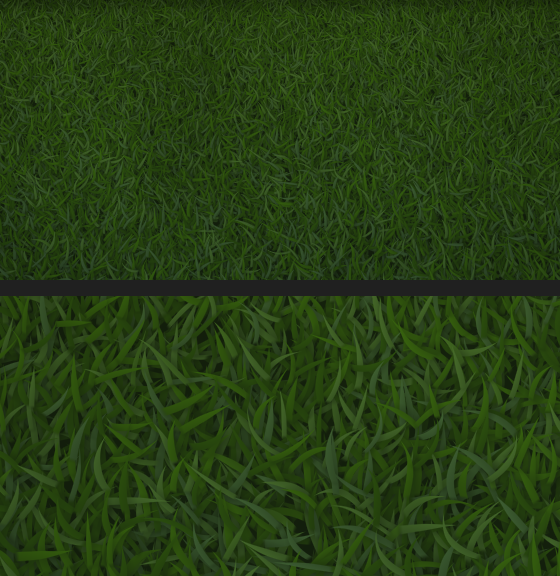
Top: the whole. Bottom: its middle third, enlarged.
A WebGL 1 fragment shader for this texture:

```glsl
precision highp float;
// A dim lawn seen at a slant: many layers of thin curved grass blades.
// Each layer scatters one blade per cell of a perspective grid and is painted
// over the layer below, with soft shadows, clumped leaning and broad patches.
uniform vec2 u_resolution;

const int LAYERS = 21;
const float CELL = 0.064;         // grid spacing at the lower edge
const float HALF_WIDTH = 0.0047;  // blade half width at the lower edge
const float RECEDE = 0.42;        // loss of size from bottom to top

const vec3 SOIL = vec3(0.08, 0.13, 0.05);
const vec3 MID = vec3(0.14, 0.25, 0.05);
const vec3 LEAF = vec3(0.17, 0.30, 0.05);
const vec3 LIGHT = vec3(0.21, 0.32, 0.13);
const vec3 PALE = vec3(0.19, 0.29, 0.15);

vec4 hash4(vec3 p) {
  vec4 q = fract(p.xyzx * vec4(0.1031, 0.1030, 0.0973, 0.1099));
  q += dot(q, q.wzxy + 33.33);
  return fract((q.xxyz + q.yzzw) * q.zywx);
}

float valueNoise(vec2 p, float seed) {
  vec2 i = floor(p);
  vec2 f = fract(p);
  f = f * f * (3.0 - 2.0 * f);
  float a = hash4(vec3(i, seed)).x;
  float b = hash4(vec3(i + vec2(1.0, 0.0), seed)).x;
  float c = hash4(vec3(i + vec2(0.0, 1.0), seed)).x;
  float d = hash4(vec3(i + 1.0, seed)).x;
  return mix(mix(a, b, f.x), mix(c, d, f.x), f.y);
}

// Perspective: even field coordinates to and from the screen.
vec2 toField(vec2 p) {
  float s = 1.0 - RECEDE * p.y;
  return vec2(p.x / s, -log(s) / RECEDE);
}

vec2 toScreen(vec2 f) {
  float s = exp(-RECEDE * f.y);
  return vec2(f.x * s, (1.0 - s) / RECEDE);
}

// Position in blade space: x is across, y runs from -1 (root) to 1 (tip).
vec2 bladeSpace(vec2 p, float angle, float halfLength, float bend) {
  float c = cos(angle);
  float s = sin(angle);
  vec2 q = vec2(c * p.x - s * p.y, s * p.x + c * p.y);
  q.y /= halfLength;
  q.x -= bend * halfLength * (q.y * q.y - 0.33);
  return q;
}

float bladeCover(vec2 q, float halfWidth, float blur) {
  float taper = smoothstep(1.15, -0.3, q.y);
  float ends = smoothstep(1.0, 0.8, abs(q.y));
  return ends * clamp((halfWidth * taper - abs(q.x)) / blur + 0.5, 0.0, 1.0);
}

vec3 bladeTint(float pick, float height) {
  float coolShare = mix(0.20, 0.10, height);
  vec3 tint = mix(MID, LEAF, smoothstep(0.22, 0.32, pick));
  tint = mix(tint, LIGHT, smoothstep(0.58, 0.66, pick));
  return mix(tint, PALE, step(1.0 - coolShare, pick));
}

vec3 paintLayer(vec3 below, vec2 p, float layer, float lean, float pixel) {
  float depth = layer / float(LAYERS - 1);
  vec2 offset = hash4(vec3(layer, 7.0, 3.0)).xy;
  vec2 home = floor(toField(p) / CELL + offset);
  vec3 color = below;
  for (int j = 1; j >= -1; j--) {
    for (int i = -1; i <= 1; i++) {
      vec2 id = home + vec2(float(i), float(j));
      vec4 r = hash4(vec3(id, layer + 11.0));
      vec4 v = hash4(vec3(id, layer + 67.0));
      vec2 center = toScreen((id + r.xy - offset) * CELL);
      float size = 1.0 - RECEDE * center.y;
      float angle = (r.z + r.w - 1.0) * 1.65 + lean;
      float halfLength = CELL * size * mix(0.46, 0.8, v.x);
      float halfWidth = HALF_WIDTH * size * mix(0.75, 1.25, v.y);
      vec2 q = bladeSpace(p - center, angle, halfLength, (v.z - 0.5) * 0.7);

      // Soft shadow to the lower right, then the blade with a lit side.
      vec2 shift = vec2(-0.5 * halfWidth, 0.06);
      float shadow = bladeCover(q + shift, halfWidth * 2.0, halfWidth * 2.5);
      color = mix(color, SOIL * 0.9, 0.22 * shadow);
      float side = clamp(-q.x / halfWidth, -1.0, 1.0);
      float lit = mix(0.42, 1.18, depth) * (0.96 + 0.16 * q.y + 0.08 * side);
      vec3 tint = mix(SOIL, bladeTint(v.w, center.y), lit);
      color = mix(color, tint, bladeCover(q, halfWidth, pixel * 1.15));
    }
  }
  return color;
}

void main() {
  vec2 p = gl_FragCoord.xy / u_resolution.y;
  p.x -= 0.5 * u_resolution.x / u_resolution.y;
  float pixel = 1.0 / u_resolution.y;
  float lean = (valueNoise(toField(p) * 6.0, 5.0) - 0.5) * 0.8;

  vec3 color = SOIL * 0.85;
  for (int k = 0; k < LAYERS; k++) {
    color = paintLayer(color, p, float(k), lean, pixel);
  }

  // Broad patches, warmer far grass, darker far edge and corners.
  float patches = valueNoise(p * 2.6, 21.0) * 0.6 + valueNoise(p * 7.0, 22.0) * 0.4;
  color *= 0.90 + 0.24 * patches;
  color *= mix(vec3(0.97, 0.99, 1.08), vec3(1.06, 1.04, 0.92), p.y);
  color *= 1.0 - 0.22 * smoothstep(0.94, 1.0, p.y);
  color *= 1.0 - 0.12 * smoothstep(0.7, 1.2, length(p - vec2(0.0, 0.55)));
  gl_FragColor = vec4(color, 1.0);
}
```
